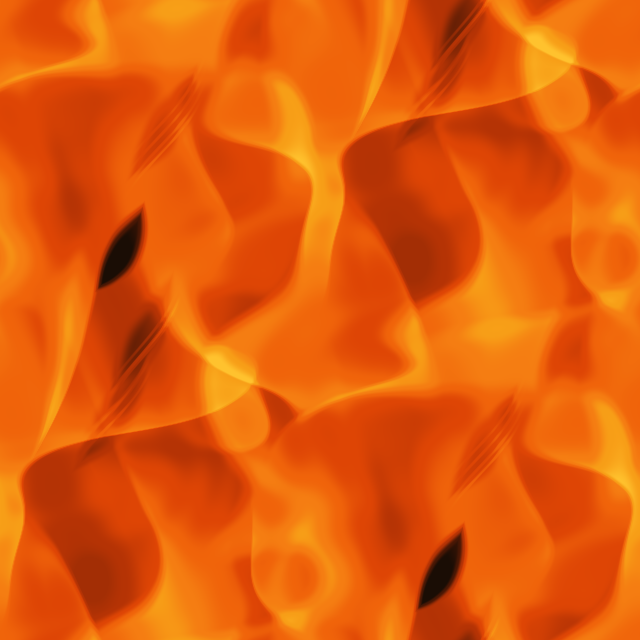
Write a Shadertoy shader that draws this texture.

```glsl
// Seamless wall of fire: translucent flame sheets, bright blades, sooty gaps and fine sparks.
const float TAU = 6.2831853;
const int SHEETS = 7;

// Wave numbers with an even sum repeat on the half-drop lattice.
const vec2 SHEET_WAVES[SHEETS] = vec2[SHEETS](
    vec2(2, 0), vec2(3, 1), vec2(-3, 1), vec2(1, 1),
    vec2(-2, 0), vec2(-1, 1), vec2(3, -1));

const vec3 SOOT   = vec3(0.10, 0.05, 0.02);
const vec3 BROWN  = vec3(0.28, 0.09, 0.02);
const vec3 EMBER  = vec3(0.71, 0.20, 0.02);
const vec3 RED    = vec3(0.87, 0.27, 0.02);
const vec3 ORANGE = vec3(0.94, 0.39, 0.04);
const vec3 AMBER  = vec3(0.96, 0.49, 0.07);
const vec3 YELLOW = vec3(0.97, 0.62, 0.09);
const vec3 GLARE  = vec3(1.00, 0.76, 0.18);

float hash(float n) {
    return fract(sin(n * 127.1 + 3.7) * 4375.85);
}

// Offset to the nearest copy of a point on the half-drop lattice.
vec2 nearestCopy(vec2 offset) {
    vec2 diagonal = vec2(offset.x + offset.y, offset.x - offset.y);
    diagonal -= floor(diagonal + 0.5);
    return 0.5 * vec2(diagonal.x + diagonal.y, diagonal.x - diagonal.y);
}

// Local frame whose y axis leans right of vertical by the given angle.
vec2 lean(vec2 p, float angle) {
    float c = cos(angle), s = sin(angle);
    return vec2(c * p.x - s * p.y, s * p.x + c * p.y);
}

// Layered sines that bend the plane and still wrap.
vec2 sway(vec2 p, float seed) {
    p.x += 0.110 * sin(TAU * (p.x + p.y) + seed);
    p.y += 0.120 * sin(TAU * (p.x - p.y) + seed * 1.7);
    p.x += 0.024 * sin(TAU * (p.x + 3.0 * p.y) + seed * 2.3);
    p.y += 0.022 * sin(TAU * (3.0 * p.x - p.y) + seed * 3.1);
    return p;
}

// Flame sheet: a crisp bright rim on one side, a long fade on the other.
float sheet(vec2 p, vec2 wave, float seed) {
    vec2 q = sway(p, seed);
    float curl = 0.2 * sin(TAU * 2.0 * q.y + seed) * cos(TAU * 2.0 * q.x - seed);
    float phase = fract(dot(wave, q) + curl + seed * 0.37);
    float blur = 0.14 + 0.10 * sin(TAU * (p.x - p.y) + seed * 5.0);
    float fade = 1.0 - phase;
    float glow = smoothstep(0.0, blur, phase) * (fade * fade + 0.35 * pow(fade, 10.0));
    float opacity = 0.5 + 0.5 * sin(TAU * (q.x + q.y) + seed * 4.0);
    return (glow - 0.28) * opacity;
}

// Lens-shaped gap with pointed ends.
float gap(vec2 p, float halfLength, float halfWidth) {
    float along = p.y / halfLength;
    float bow = p.x + 0.3 * halfWidth * along * along;
    float edge = abs(bow) - halfWidth * (1.0 - along * along);
    return smoothstep(0.3 * halfWidth, -0.7 * halfWidth, edge);
}

// Blade of light: pointed below, open above, sharp along its right side.
float blade(vec2 p, float halfLength, float width) {
    float along = p.y / halfLength;
    float taper = width * smoothstep(-1.0, 0.5, along) + 0.003;
    float across = (p.x + 0.02 * sin(along * 2.5)) / taper;
    float body = smoothstep(-1.3, 0.5, across) * smoothstep(1.0, 0.75, across);
    float core = exp(-12.0 * (across - 0.1) * (across - 0.1));
    float ends = smoothstep(-1.0, -0.5, along) * smoothstep(1.0, 0.2, along);
    return (body + 0.4 * core) * ends;
}

// Bundle of hair-thin curved sparks.
float sparks(vec2 p, float halfLength, float seed) {
    float light = 0.0;
    float along = p.y / halfLength;
    for (int i = 0; i < 4; i++) {
        float h = hash(seed + float(i));
        float center = (h - 0.5) * 0.05 + 0.012 * sin(along * 2.0 + h);
        float line = smoothstep(0.0035, 0.0005, abs(p.x - center));
        light += line * smoothstep(1.0, 0.1, abs(along + h - 0.5)) * (0.4 + 0.6 * h);
    }
    return light;
}

vec3 fireColor(float heat) {
    vec3 c = mix(SOOT, BROWN, smoothstep(-4.4, -3.3, heat));
    c = mix(c, EMBER, smoothstep(-3.3, -1.55, heat));
    c = mix(c, RED, smoothstep(-1.55, -0.65, heat));
    c = mix(c, ORANGE, smoothstep(-0.65, 0.2, heat));
    c = mix(c, AMBER, smoothstep(0.2, 1.05, heat));
    c = mix(c, YELLOW, smoothstep(1.05, 1.9, heat));
    return mix(c, GLARE, smoothstep(1.9, 3.4, heat));
}

void mainImage(out vec4 fragColor, in vec2 fragCoord) {
    vec2 p = fragCoord / iResolution.xy;
    float heat = 0.0;
    for (int i = 0; i < SHEETS; i++)
        heat += 2.2 * sheet(p, SHEET_WAVES[i], 1.3 + 2.4 * float(i));
    heat += 0.08 * sin(TAU * dot(vec2(9, -3), sway(p, 2.0)));
    heat = max(heat, -2.0);

    // Blades, gaps and sparks
    heat += 1.6 * blade(lean(nearestCopy(p - vec2(0.10, 0.48)), 0.33), 0.22, 0.045);
    heat -= 4.0 * gap(lean(nearestCopy(p - vec2(0.195, 0.61)), 0.5), 0.075, 0.026);
    for (int i = 0; i < 3; i++) {
        float n = float(i);
        vec2 center = vec2(hash(n + 11.0), hash(n + 23.0));
        vec2 q = lean(nearestCopy(p - center), 0.35 + 0.3 * hash(n));
        heat -= 1.1 * gap(q, 0.10, 0.028);
        heat += 0.7 * sparks(q, 0.11, n * 7.0);
    }
    fragColor = vec4(fireColor(heat), 1.0);
}
```
